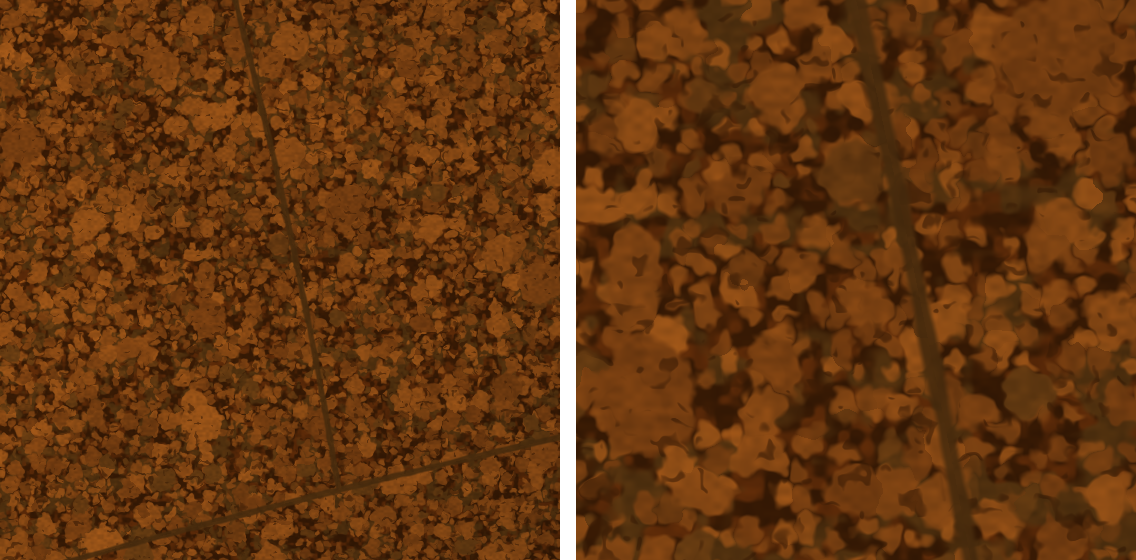
Left, the full canvas; right, a detail of the centre.
Reproduce this texture procedurally as a WebGL 1 fragment shader.

```glsl
precision highp float;

// Polished brown granite slabs: rounded orange feldspar grains of three sizes
// lie over a dark, olive-flecked matrix. Grains are jittered cell discs with
// noise-warped rims; two thin grout joints split the surface into slabs.

uniform vec2 u_resolution;

const vec3 MATRIX_DARK  = vec3(0.205, 0.095, 0.015);
const vec3 MATRIX_RED   = vec3(0.340, 0.155, 0.030);
const vec3 MATRIX_OLIVE = vec3(0.315, 0.195, 0.060);
const vec3 GRAIN_DULL   = vec3(0.410, 0.210, 0.055);
const vec3 GRAIN_BRIGHT = vec3(0.590, 0.320, 0.090);
const vec3 GROUT        = vec3(0.275, 0.165, 0.050);

const float FINE_CELL   = 0.016;   // cell sizes in canvas units
const float MEDIUM_CELL = 0.030;
const float LARGE_CELL  = 0.066;
const float FINE_DENSITY   = 0.82; // chance that a cell holds a grain
const float MEDIUM_DENSITY = 0.52;
const float LARGE_DENSITY  = 0.17;
const float RIM_SOFTNESS = 0.0022;
const float COARSE_WARP  = 0.010;
const float FINE_WARP    = 0.0055;
const float JOINT_HALF_WIDTH = 0.0052;
const float JOINT_SOFTNESS   = 0.0022;
const vec2  JOINT_CROSSING   = vec2(0.605, 0.125);

float hash(vec2 p) {
    vec3 q = fract(vec3(p.xyx) * 0.1031);
    q += dot(q, q.yzx + 33.33);
    return fract((q.x + q.y) * q.z);
}

vec2 hash2(vec2 p) {
    return vec2(hash(p), hash(p + vec2(57.3, 113.7)));
}

float noise(vec2 p) {
    vec2 i = floor(p);
    vec2 f = fract(p);
    f = f * f * (3.0 - 2.0 * f);
    return mix(mix(hash(i), hash(i + vec2(1.0, 0.0)), f.x),
               mix(hash(i + vec2(0.0, 1.0)), hash(i + vec2(1.0, 1.0)), f.x), f.y);
}

vec2 noise2(vec2 p) {
    return vec2(noise(p), noise(p + vec2(41.7, 83.1))) - 0.5;
}

// Returns coverage (x) and random tint (y) of the deepest grain at p.
vec2 grains(vec2 p, float cellSize, float density, float seed) {
    vec2 q = p / cellSize;
    vec2 home = floor(q);
    float depth = -1.0;
    float tint = 0.0;
    for (int y = -1; y <= 1; y++) {
        for (int x = -1; x <= 1; x++) {
            vec2 cell = home + vec2(float(x), float(y));
            vec2 key = cell + seed;
            vec2 center = cell + 0.1 + 0.8 * hash2(key);
            float radius = mix(0.28, 0.56, hash(key + 19.3));
            vec2 stretch = vec2(1.0) + 0.35 * (hash2(key + 71.9) - 0.5);
            float d = radius - length((q - center) * stretch);
            if (hash(key + 37.1) < density && d > depth) {
                depth = d;
                tint = hash(key + 91.7);
            }
        }
    }
    float cover = smoothstep(-RIM_SOFTNESS, RIM_SOFTNESS, depth * cellSize);
    return vec2(cover, tint);
}

vec3 paintGrains(vec3 base, vec2 layer, float opacity) {
    vec3 tone = mix(GRAIN_DULL, GRAIN_BRIGHT, layer.y);
    tone = mix(tone, MATRIX_OLIVE * 1.15, 0.7 * smoothstep(0.13, 0.06, layer.y));
    return mix(base, tone, layer.x * opacity);
}

vec3 granite(vec2 p) {
    vec2 warped = p + COARSE_WARP * noise2(p * 75.0) + FINE_WARP * noise2(p * 190.0);

    // Matrix: dark mica, reddish patches and olive flecks
    vec3 color = mix(MATRIX_DARK, MATRIX_RED, smoothstep(0.35, 0.8, noise(p * 140.0 + 7.0)));
    float olive = 0.6 * noise(p * 38.0 + 29.0) + 0.4 * noise(p * 120.0 + 53.0);
    color = mix(color, MATRIX_OLIVE, 0.85 * smoothstep(0.48, 0.68, olive));

    // Grains, small ones below large ones
    color = paintGrains(color, grains(warped, FINE_CELL, FINE_DENSITY, 11.0), 0.88);
    color = paintGrains(color, grains(warped, MEDIUM_CELL, MEDIUM_DENSITY, 203.0), 0.92);
    vec2 ovoidPoint = mix(p, warped, 0.75);
    color = paintGrains(color, grains(ovoidPoint, LARGE_CELL, LARGE_DENSITY, 407.0), 0.93);

    // Dark specks and fine mottling
    float speck = smoothstep(0.74, 0.92, noise(warped * vec2(125.0, 150.0) + 61.0));
    color = mix(color, MATRIX_DARK, 0.55 * speck);
    float mottle = noise(p * vec2(170.0, 230.0) + 17.0) - 0.5;
    return color * (1.0 + 0.17 * mottle);
}

void main() {
    vec2 uv = gl_FragCoord.xy / min(u_resolution.x, u_resolution.y);

    // Signed distances to the gently bent joints
    vec2 r = uv - JOINT_CROSSING;
    float lower = (r.y - 0.25 * r.x + 0.03 * r.x * r.x) * 0.97;
    float upright = (r.x + 0.165 * r.y + 0.053 * r.y * r.y) * 0.98;
    float wobble = 0.0022 * (noise(uv * 60.0) - 0.5);

    // Each slab shows its own stretch of stone
    vec2 slabShift = lower < 0.0 ? vec2(3.7, 5.1) : vec2(step(0.0, upright) * 2.3, 1.0);
    vec3 color = granite(uv + slabShift);

    // Warm light falls off toward the lower right
    color *= 1.04 - 0.09 * uv.x + 0.06 * (uv.y - 0.5) + 0.10 * (noise(uv * 5.0) - 0.5);

    float jointDistance = abs(lower);
    if (lower > 0.0) jointDistance = min(jointDistance, abs(upright));
    float joint = 1.0 - smoothstep(-JOINT_SOFTNESS, JOINT_SOFTNESS,
                                   jointDistance + wobble - JOINT_HALF_WIDTH);
    vec3 grout = GROUT * (0.92 + 0.16 * noise(uv * 110.0));
    gl_FragColor = vec4(mix(color, grout, 0.9 * joint), 1.0);
}
```
